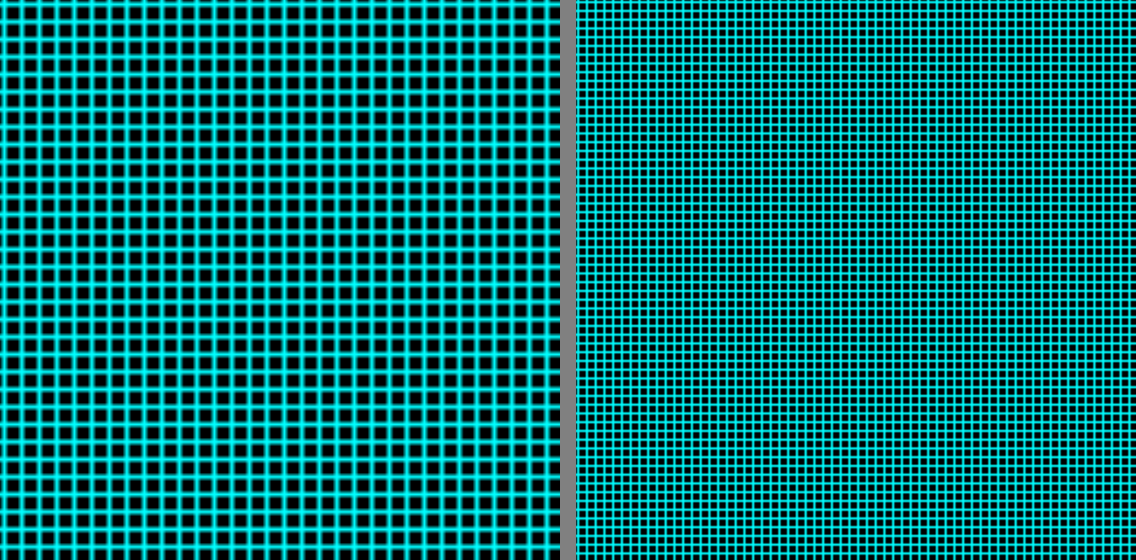
Left, the tile; right, the same tile 2 across and 2 down.
Write a three.js fragment shader that draws this pattern.

```glsl
#define REPEATS 32.0
#define LINE_CENTRE vec2(0.25, 0.75)
#define FADE_WIDTH 0.25
#define LINE_COLOUR vec3(0.0, 0.993, 1.0)

varying vec2 vUv;

// Distance to the nearest grid line on each axis, in cells
vec2 lineDistance(vec2 cell) {
  return abs(fract(cell - LINE_CENTRE + 0.5) - 0.5);
}

// Linear falloff from the centre of a line to its soft edge
vec2 lineGlow(vec2 dist) {
  return clamp(1.0 - dist / FADE_WIDTH, 0.0, 1.0);
}

void main() {
  vec2 glow = lineGlow(lineDistance(vUv * REPEATS));

  // Screen blend keeps the crossings soft and slightly brighter
  float light = 1.0 - (1.0 - glow.x) * (1.0 - glow.y);
  gl_FragColor = vec4(LINE_COLOUR * light, 1.0);
}
```
